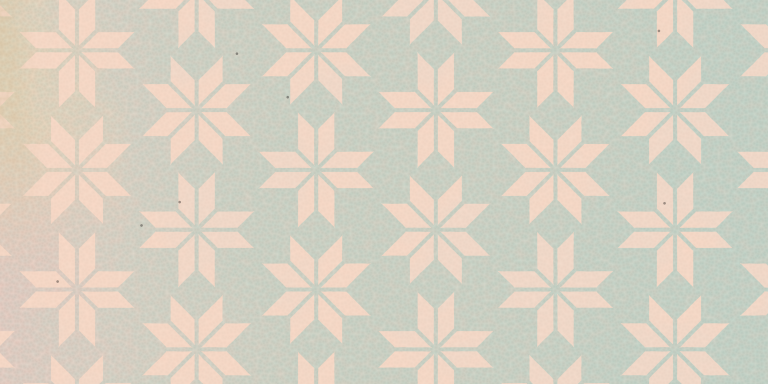
A Shadertoy shader for this pattern:

```glsl
vec2 hash2(vec2 p) {
    return fract(sin(vec2(dot(p, vec2(127.1, 311.7)), dot(p, vec2(269.5, 183.3)))) * 43758.55);
}

// Distance to the nearest scattered point
float cellular(vec2 p) {
    vec2 cell = floor(p);
    float nearest = 2.0;
    for (int y = -1; y <= 1; y++) {
        for (int x = -1; x <= 1; x++) {
            vec2 c = cell + vec2(x, y);
            nearest = min(nearest, length(c + hash2(c) - p));
        }
    }
    return nearest;
}

// Soft blotches in -1..1
float blotches(vec2 p) {
    float sum = 0.0, weight = 0.5;
    for (int i = 0; i < 4; i++) {
        sum += weight * sin(p.x + 1.7 * sin(p.y * 0.8)) * cos(p.y + 1.3 * sin(p.x * 0.7));
        p = mat2(1.5, 1.2, -1.2, 1.5) * p + 2.3;
        weight *= 0.6;
    }
    return sum;
}

// Eight parallelogram petals, folded into one octant
float starDistance(vec2 p, float petalHeight, float reach) {
    p = abs(p);
    if (p.y > p.x) p = p.yx;
    float diagonal = p.x - p.y;
    float sides = max(p.y - petalHeight, 0.017 - p.y);
    float slants = max(diagonal - reach, 0.024 - diagonal) * 0.7071;
    return max(sides, slants);
}

// Staggered columns; slim and broad stars alternate along diagonals
float starField(vec2 uv) {
    vec2 q = (vec2(uv.x, 1.0 - uv.y) - vec2(0.2005, 0.131)) / 0.3115;
    float column = floor(q.x + 0.5);
    float stagger = mod(column, 2.0);
    float row = floor(q.y - 0.5 * stagger + 0.5);
    vec2 local = q - vec2(column, row + 0.5 * stagger);
    bool slim = mod(2.0 * row + stagger + column + 0.5, 4.0) < 1.0;
    vec2 petal = slim ? vec2(0.152, 0.326) : vec2(0.217, 0.234);
    return 0.3115 * starDistance(local, petal.x, petal.y);
}

// Teal ground, warming to beige on the left
vec3 groundColour(vec2 uv, float blotch) {
    float across = uv.x + 0.22 * blotch;
    vec3 colour = mix(vec3(0.83, 0.81, 0.76), vec3(0.79, 0.81, 0.76), smoothstep(0.2, 0.9, across));
    colour = mix(colour, vec3(0.765, 0.81, 0.765), smoothstep(1.2, 1.95, across));
    vec3 warm = mix(vec3(0.87, 0.79, 0.75), vec3(0.88, 0.82, 0.72), smoothstep(0.2, 0.8, uv.y));
    return mix(warm, colour, smoothstep(-0.02, 0.42, across + 0.06 * uv.y));
}

void mainImage(out vec4 fragColor, in vec2 fragCoord) {
    vec2 uv = fragCoord / iResolution.y;
    float blotch = blotches(uv * 5.0);
    float grain = cellular(uv * 115.0) - 0.45;
    float fibre = cellular(uv * vec2(48.0, 62.0) + 9.0) - 0.45;

    // Printed stars with faintly worn edges
    float pixel = 0.7 / iResolution.y;
    float edge = starField(uv) + 0.0012 * fibre;
    float star = 1.0 - smoothstep(-pixel, pixel, edge);
    vec3 ink = mix(vec3(0.962, 0.843, 0.772), vec3(0.945, 0.845, 0.782),
                   smoothstep(-0.1, 0.5, blotch + 0.3 * (uv.x - 1.0)));
    vec3 colour = mix(groundColour(uv, blotch), ink, 0.96 * star);

    // Paper grain, with a pink and teal mottle on the ground
    colour += grain * mix(0.045, 0.022, star);
    colour += fibre * vec3(0.045, -0.005, -0.008) * (1.0 - 0.75 * star);

    // Brown stains along the left edge, strongest at the top
    float stain = smoothstep(0.1, 0.0, uv.x + 0.05 * blotch) * smoothstep(0.2, 0.95, uv.y);
    colour = mix(colour, vec3(0.80, 0.74, 0.60), 0.45 * stain * (0.6 + fibre));

    // Rare dark specks
    vec2 speckCell = floor(uv * 9.0);
    float speck = length(fract(uv * 9.0) - 0.2 - 0.6 * hash2(speckCell));
    float rare = step(0.96, hash2(speckCell + 31.0).x);
    colour *= 1.0 - 0.35 * rare * (1.0 - smoothstep(0.015, 0.045, speck));

    fragColor = vec4(clamp(colour, 0.0, 1.0), 1.0);
}
```
